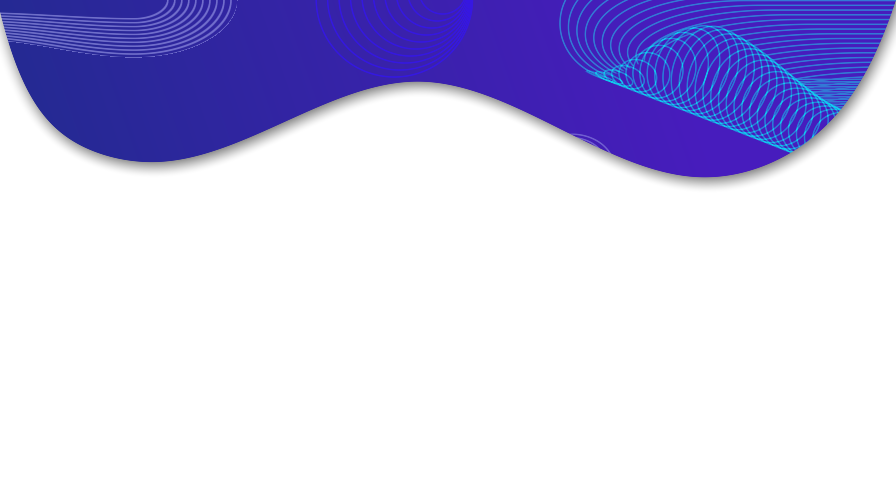
Reproduce this background procedurally as a Shadertoy shader.

```glsl
// A wavy blue-violet banner hangs from the top of a white page with a soft shadow.
// Its lower rim is a piecewise curve; nested ellipses and loops of tilted
// ellipses draw the thin line ornaments inside it.

#define GRID_HEIGHT 432.0
#define SHADOW_BLUR 11.0
#define SHADOW_STRENGTH 0.6
#define SHADOW_OFFSET vec2(2.0, 3.0)
#define LINE_HALF_WIDTH 0.6
#define RING_COUNT 10
#define SWEEP_COUNT 30
#define MESH_COUNT 34
#define NAVY vec3(0.135, 0.165, 0.565)
#define VIOLET vec3(0.28, 0.11, 0.74)
#define LAVENDER vec3(0.62, 0.62, 0.92)
#define CYAN vec3(0.04, 0.86, 0.96)

// Depth of the rim below the top, in grid units
float rimDepth(float x) {
    if (x < 130.0) {
        float u = (130.0 - x) / 130.0;
        return 139.0 - 62.0 * u * u - 67.0 * pow(u, 6.0);
    }
    if (x < 358.0) return mix(139.0, 70.0, smoothstep(130.0, 358.0, x));
    if (x < 604.0) return mix(70.0, 152.0, smoothstep(358.0, 604.0, x));
    float u = (x - 604.0) / 164.0;
    return 152.0 - 102.0 * u * u - 50.0 * pow(u, 6.0);
}

// Approximate signed distance to the rim, negative inside the banner
float rimDistance(vec2 p) {
    float slope = rimDepth(p.x + 0.5) - rimDepth(p.x - 0.5);
    return (p.y - rimDepth(p.x)) / sqrt(1.0 + slope * slope);
}

float ellipseDistance(vec2 p, vec2 radii) {
    float k0 = length(p / radii) + 1e-4;
    float k1 = length(p / (radii * radii)) + 1e-5;
    return k0 * (k0 - 1.0) / k1;
}

float stroke(float d, float px) {
    float inner = max(LINE_HALF_WIDTH - 0.5 * px, 0.0);
    return 1.0 - smoothstep(inner, LINE_HALF_WIDTH + 0.6 * px, abs(d));
}

// Contour lines of a rounded bowl at the upper left
float bowlLines(vec2 p, float px) {
    float bottom = mix(33.0, 48.0, smoothstep(-20.0, 115.0, p.x));
    float level = length(vec2(max(p.x - 115.0, 0.0) / 86.0, p.y / bottom));
    float cell = level / 0.07 - 0.285;
    float d = (fract(cell) - 0.5) * 0.07 / max(fwidth(level), 1e-5) * px;
    return stroke(d, px) * step(0.3, level) * step(level, 1.03);
}

// Rings that crowd together on their right side
float ringLines(vec2 p, float px) {
    float ink = 0.0;
    for (int i = 0; i < RING_COUNT; i++) {
        float k = float(i);
        vec2 center = vec2(338.0 + 4.6 * k, -1.0 - 0.8 * k);
        ink = max(ink, stroke(length(p - center) - 67.0 + 5.2 * k, px));
    }
    return ink;
}

// Height of the mesh above its tilted base line
float archHeight(float u) {
    return 2.0 + 76.0 * smoothstep(-8.0, 80.0, u) - 28.0 * smoothstep(75.0, 200.0, u);
}

// Open loops that turn on the left and run out to the right
float sweepLines(vec2 p, float px) {
    float ink = 0.0;
    for (int i = 0; i < SWEEP_COUNT; i++) {
        float t = float(i) / float(SWEEP_COUNT - 1);
        float reach = 52.0 + 20.0 * t + 280.0 * t * (1.0 - t);
        float left = 480.0 + 210.0 * t;
        float middle = 20.0 + 90.0 * t;
        float top = -28.0 + 118.0 * t;
        vec2 q = vec2(min(p.x - left - reach, 0.0), p.y - middle);
        ink = max(ink, stroke(ellipseDistance(q, vec2(reach, middle - top)), px));
    }
    return ink;
}

// Overlapping ellipses held between the base line and the arch
float meshLines(vec2 q, float px) {
    float ink = 0.0;
    for (int i = 0; i < MESH_COUNT; i++) {
        float u = -4.0 + 7.4 * float(i);
        float halfHeight = 0.5 * archHeight(u);
        vec2 radii = vec2(mix(12.0, 27.0, smoothstep(0.0, 70.0, u)), halfHeight);
        ink += 0.55 * stroke(ellipseDistance(q - vec2(u, halfHeight), radii), px);
    }
    return min(ink, 1.0);
}

void mainImage(out vec4 fragColor, in vec2 fragCoord) {
    // Grid coordinates: x to the right, y down from the top
    float px = GRID_HEIGHT / iResolution.y;
    vec2 p = vec2(fragCoord.x, iResolution.y - fragCoord.y) * px;

    // Page and shadow
    float shade = 1.0 - smoothstep(-SHADOW_BLUR, SHADOW_BLUR, rimDistance(p - SHADOW_OFFSET));
    vec3 page = vec3(1.0 - SHADOW_STRENGTH * shade);

    // Banner gradient
    vec3 banner = mix(NAVY, VIOLET, clamp((p.x - 0.35 * p.y + 40.0) / 600.0, 0.0, 1.0));

    // Lavender and blue ornaments
    banner = mix(banner, LAVENDER, 0.6 * bowlLines(p, px));
    banner = mix(banner, vec3(0.2, 0.08, 0.95), 0.75 * ringLines(p, px));
    vec2 arc = p - vec2(490.0, 145.0);
    float arcs = max(stroke(ellipseDistance(arc, vec2(37.0, 30.0)), px),
                     stroke(ellipseDistance(arc, vec2(31.0, 27.0)), px));
    banner = mix(banner, LAVENDER, 0.5 * arcs * smoothstep(-8.0, 4.0, arc.x));

    // Cyan ornament, in a frame along its tilted base line
    vec2 along = vec2(0.931, 0.365);
    vec2 fromBase = p - vec2(518.0, 68.0);
    vec2 q = vec2(dot(fromBase, along), dot(fromBase, vec2(along.y, -along.x)));
    float aboveArch = smoothstep(-2.0, 2.0, q.y - archHeight(q.x) * step(0.0, q.x));
    banner = mix(banner, vec3(0.17, 0.6, 0.87), 0.75 * aboveArch * sweepLines(p, px));
    banner = mix(banner, CYAN, 0.9 * meshLines(q, px));

    float inside = 1.0 - smoothstep(-0.5 * px, 0.5 * px, rimDistance(p));
    fragColor = vec4(mix(page, banner, inside), 1.0);
}
```
